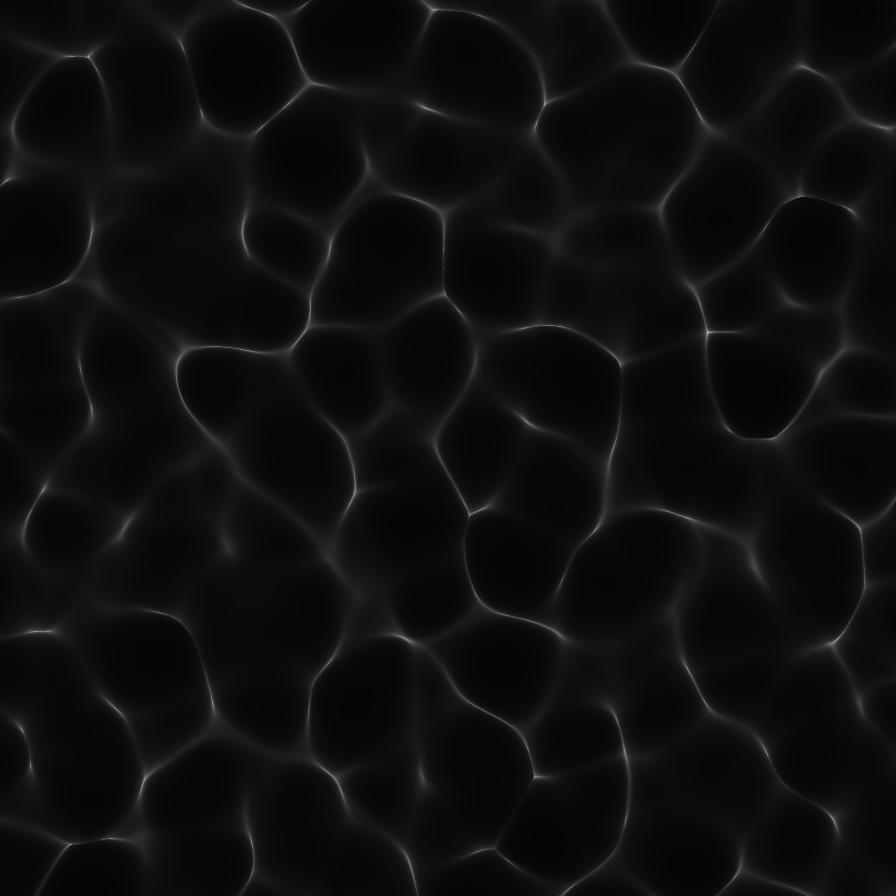
Reproduce this texture procedurally as a Shadertoy shader.

```glsl
const float SCALE = 6.7;          // noise units across the canvas height
const float FOCUS = 1.65;         // how strongly the surface bends the light
const float AMBIENT = 0.064;      // grey of undisturbed light
const float CORE_SOFTNESS = 0.07; // limits the brightness of focused lines
const float DAMPING = 0.08;       // steadies the ray solver
const float MAX_STEP = 0.15;
const int SOLVER_STEPS = 13;
const int LAYERS = 2;
const int SAMPLES = 2;            // antialiasing samples per axis
const vec2 LAYER_SHIFT = vec2(17.37, 41.83);
const float SKEW = 0.366025;
const float UNSKEW = 0.211325;
const float TAU = 6.283185;

// Random unit vector for a lattice point
vec2 latticeGradient(vec2 cell, int layer) {
    uvec2 q = uvec2(ivec2(cell) + 4096);
    uint h = q.x * 1597334677u ^ q.y * 3812015801u ^ uint(layer + 1) * 2798796415u;
    h = (h ^ (h >> 16)) * 2246822519u;
    h = (h ^ (h >> 13)) * 3266489917u;
    h ^= h >> 16;
    float angle = TAU * float(h >> 8) / 16777216.0;
    return vec2(cos(angle), sin(angle));
}

// Simplex gradient noise: adds its slope and second derivatives (xx, xy, yy)
void addNoise(vec2 x, int layer, inout vec2 slope, inout vec3 curve) {
    vec2 cell = floor(x + (x.x + x.y) * SKEW);
    vec2 local = x - cell + (cell.x + cell.y) * UNSKEW;
    vec2 middle = local.x > local.y ? vec2(1.0, 0.0) : vec2(0.0, 1.0);
    for (int i = 0; i < 3; i++) {
        vec2 corner = i == 0 ? vec2(0.0) : (i == 1 ? middle : vec2(1.0));
        vec2 d = local - corner + (corner.x + corner.y) * UNSKEW;
        vec2 g = latticeGradient(cell + corner, layer);
        float t = max(0.5 - dot(d, d), 0.0);
        float t2 = t * t;
        float t3 = t2 * t;
        float ramp = dot(g, d);
        slope += t2 * t2 * g - 8.0 * t3 * ramp * d;
        curve += 48.0 * t2 * ramp * vec3(d.x * d.x, d.x * d.y, d.y * d.y)
               - 8.0 * t3 * vec3(2.0 * g.x * d.x + ramp,
                                 g.x * d.y + g.y * d.x,
                                 2.0 * g.y * d.y + ramp);
    }
}

// Where a ray from x lands, and the Jacobian (xx, xy, yy) of that mapping
vec2 bendRay(vec2 x, out vec3 jacobian) {
    vec2 slope = vec2(0.0);
    vec3 curve = vec3(0.0);
    for (int i = 0; i < LAYERS; i++) {
        addNoise(x + float(i) * LAYER_SHIFT, i, slope, curve);
    }
    jacobian = vec3(1.0, 0.0, 1.0) + FOCUS * curve;
    return x + FOCUS * slope;
}

float determinantOf(vec3 m) {
    return m.x * m.z - m.y * m.y;
}

// Finds the ray that lands on the target and returns its light density
float caustic(vec2 target) {
    vec2 x = target;
    vec3 jacobian;
    for (int i = 0; i < SOLVER_STEPS; i++) {
        vec2 miss = bendRay(x, jacobian) - target;
        float smallest = 0.5 * (jacobian.x + jacobian.z)
                       - length(vec2(0.5 * (jacobian.x - jacobian.z), jacobian.y));
        float shift = DAMPING + 2.0 * max(-smallest, 0.0);
        vec3 m = jacobian + vec3(shift, 0.0, shift);
        vec2 move = vec2(m.z * miss.x - m.y * miss.y,
                         m.x * miss.y - m.y * miss.x) / determinantOf(m);
        x -= move * min(1.0, MAX_STEP / max(length(move), 1e-6));
    }
    bendRay(x, jacobian);
    return 1.0 / (abs(determinantOf(jacobian)) + CORE_SOFTNESS);
}

void mainImage(out vec4 fragColor, in vec2 fragCoord) {
    // Average the light over the pixel
    float light = 0.0;
    for (int j = 0; j < SAMPLES; j++) {
        for (int i = 0; i < SAMPLES; i++) {
            vec2 offset = (vec2(i, j) + 0.5) / float(SAMPLES) - 0.5;
            light += caustic((fragCoord + offset) / iResolution.y * SCALE);
        }
    }
    light /= float(SAMPLES * SAMPLES);
    fragColor = vec4(vec3(AMBIENT * light), 1.0);
}
```
